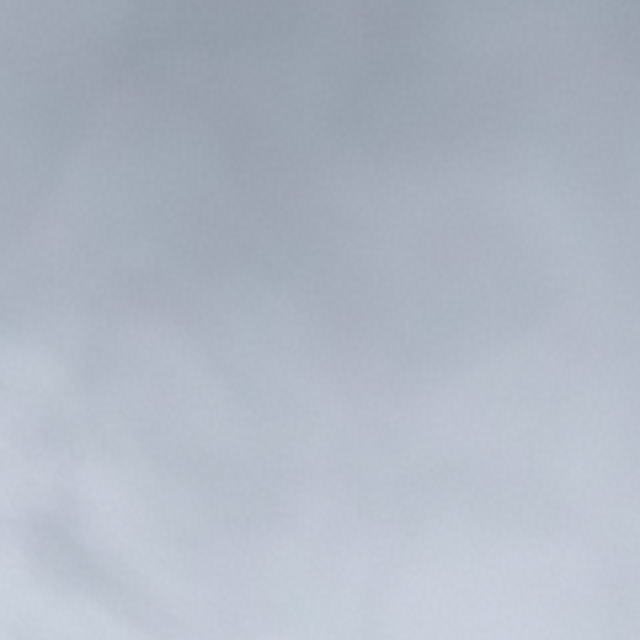
This texture is drawn by a WebGL 1 fragment shader. Its source:

```glsl
precision highp float;
// Soft overcast sky: a grey-blue gradient, dark above and pale below, with a
// broad dark bank near the top, blurred clouds and diagonal wisps at lower left.
// Clouds, wisps, tint and grain are all layers of gradient noise.

uniform vec2 u_resolution;

const vec3 DARK_CLOUD = vec3(0.590, 0.624, 0.676);
const vec3 PALE_CLOUD = vec3(0.780, 0.807, 0.855);
const vec3 TINT_AXIS = vec3(-0.6, 0.6, 0.1);     // violet to green shift

const float BASE_TONE = 1.0;
const float HEIGHT_FALLOFF = 0.88;
const vec2 BANK_CENTER = vec2(0.38, 0.80);
const vec2 BANK_RADIUS = vec2(0.30, 0.36);
const float BANK_DEPTH = 0.19;
const float LEFT_GLOW = 0.18;                    // paler upper left edge

const float CLOUD_SCALE = 3.6;
const float CLOUD_STRENGTH = 0.23;
const float WARP_STRENGTH = 0.12;
const vec2 WISP_SCALE = vec2(4.0, 8.5);          // along and across the wisps
const float WISP_STRENGTH = 0.34;
const float TINT_SCALE = 6.0;
const float TINT_STRENGTH = 0.014;
const vec2 GRAIN_SCALE = vec2(120.0, 100.0);
const float GRAIN_STRENGTH = 0.0145;

// Unit gradient for a lattice point
vec2 latticeGradient(vec2 cell) {
  vec3 h = fract(vec3(cell.xyx) * vec3(0.1031, 0.1030, 0.0973));
  h += dot(h, h.yzx + 33.33);
  float angle = 6.28318 * fract((h.x + h.y) * h.z);
  return vec2(cos(angle), sin(angle));
}

float gradientNoise(vec2 p) {
  vec2 cell = floor(p);
  vec2 f = p - cell;
  vec2 blend = f * f * f * (f * (f * 6.0 - 15.0) + 10.0);
  vec2 right = vec2(1.0, 0.0);
  vec2 up = vec2(0.0, 1.0);
  float a = dot(latticeGradient(cell), f);
  float b = dot(latticeGradient(cell + right), f - right);
  float c = dot(latticeGradient(cell + up), f - up);
  float d = dot(latticeGradient(cell + 1.0), f - 1.0);
  return mix(mix(a, b, blend.x), mix(c, d, blend.x), blend.y);
}

float fractalNoise(vec2 p) {
  float sum = 0.0;
  float amplitude = 1.0;
  for (int octave = 0; octave < 4; octave++) {
    sum += amplitude * gradientNoise(p);
    p = mat2(1.6, 1.2, -1.2, 1.6) * p + 7.3;
    amplitude *= 0.42;
  }
  return sum;
}

// Brightness of the sky without its clouds
float skyTone(vec2 uv) {
  vec2 toBank = (uv - BANK_CENTER) / BANK_RADIUS;
  float bank = BANK_DEPTH * exp(-dot(toBank, toBank));
  float glow = LEFT_GLOW * (1.0 - smoothstep(0.0, 0.28, uv.x)) * smoothstep(0.5, 1.0, uv.y);
  return BASE_TONE - HEIGHT_FALLOFF * uv.y - bank + glow;
}

// Streaks falling to the right, strongest at the lower left
float wisps(vec2 uv) {
  vec2 along = normalize(vec2(1.0, -0.9));
  vec2 p = vec2(dot(uv, along), dot(uv, vec2(-along.y, along.x)));
  float area = (1.0 - smoothstep(0.15, 0.65, uv.x)) * (1.0 - smoothstep(0.35, 0.75, uv.y));
  return area * fractalNoise(p * WISP_SCALE + 21.7);
}

void main() {
  vec2 uv = gl_FragCoord.xy / u_resolution;

  // Bend the cloud space for uneven, drifting edges
  vec2 warp = vec2(gradientNoise(uv * 3.0 + 4.1), gradientNoise(uv * 3.0 + 15.6));
  vec2 drift = uv + WARP_STRENGTH * warp;

  float tone = skyTone(uv);
  tone += CLOUD_STRENGTH * fractalNoise(drift * CLOUD_SCALE + 11.4);
  tone += WISP_STRENGTH * wisps(drift);

  vec3 color = mix(DARK_CLOUD, PALE_CLOUD, clamp(tone, -0.02, 1.05));
  color += TINT_AXIS * TINT_STRENGTH * fractalNoise(uv * TINT_SCALE + 31.2);
  color += GRAIN_STRENGTH * gradientNoise(uv * GRAIN_SCALE);

  gl_FragColor = vec4(color, 1.0);
}
```
